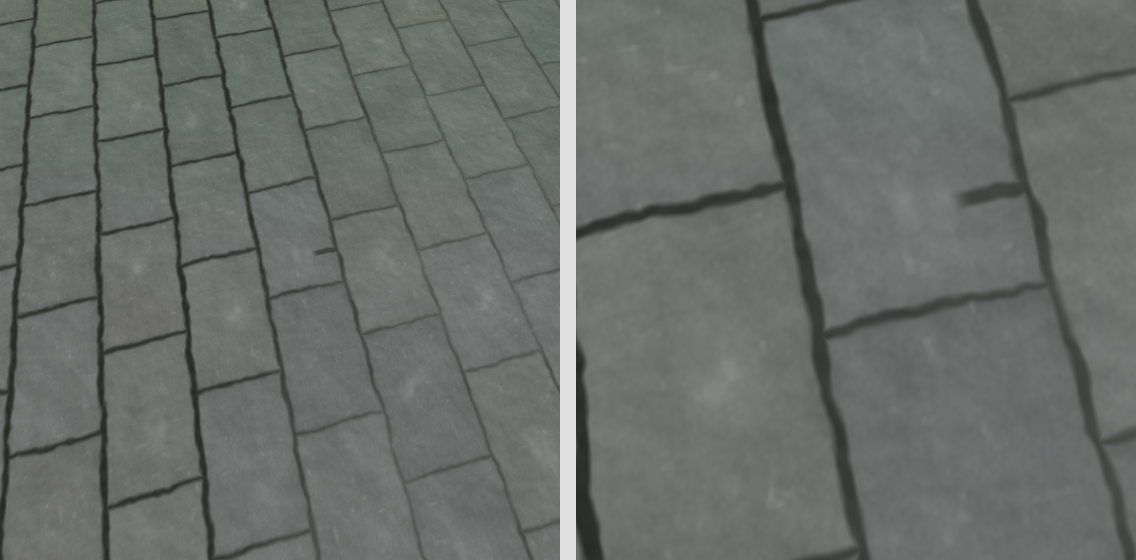
Left: the whole. Right: its middle third, enlarged.
A WebGL 1 fragment shader for this texture:

```glsl
precision highp float;
uniform vec2 u_resolution;

float hash(vec2 p) {
  vec3 q = fract(p.xyx * 0.1031);
  q += dot(q, q.yzx + 33.33);
  return fract((q.x + q.y) * q.z);
}

float noise(vec2 p) {
  vec2 i = floor(p), f = fract(p);
  f = f * f * (3.0 - 2.0 * f);
  return mix(mix(hash(i), hash(i + vec2(1, 0)), f.x),
             mix(hash(i + vec2(0, 1)), hash(i + vec2(1, 1)), f.x), f.y);
}

float fbm(vec2 p) {
  float sum = 0.0, amp = 0.5;
  for (int i = 0; i < 4; i++) {
    sum += amp * noise(p);
    p = mat2(1.6, 1.2, -1.2, 1.6) * p + 7.3;
    amp *= 0.5;
  }
  return sum;
}

void main() {
  vec2 p = gl_FragCoord.xy / u_resolution;

  // Perspective: columns widen towards the viewer
  float depth = 1.0 - p.y;
  float columnWidth = 0.1029 + 0.0872 * depth;
  vec2 ground;
  ground.x = (p.x - 0.1667 - 0.0221 * depth) / columnWidth;
  ground.y = 0.165 * ground.x - 1.198 / columnWidth;
  vec2 grain = ground * vec2(1.0, 1.4) + 40.0;

  // Uneven edges, then running bond
  vec2 wobble = vec2(noise(grain * 5.0), noise(grain * 5.0 + 31.0)) - 0.5;
  wobble += 0.5 * vec2(noise(grain * 17.0), noise(grain * 17.0 + 9.0)) - 0.25;
  vec2 bond = ground + wobble * vec2(0.035, 0.022);
  float column = floor(bond.x);
  bond.y -= 0.415 + 0.45 * column;
  vec2 stone = vec2(column, floor(bond.y));
  vec2 f = fract(bond);
  vec2 edge = min(f, 1.0 - f) * vec2(1.0, 1.4);

  // Joints: wide and dark on the left, thin and filled on the right
  float filled = smoothstep(0.4, 0.85, p.x + 0.12 * depth);
  float gap = noise(grain * 3.0 + 17.0);
  float pits = noise(grain * 9.0 + 5.0);
  vec2 halfWidth = vec2(0.022 + 0.022 * pits, 0.017 + 0.012 * pits);
  halfWidth *= mix(1.0, 0.55, filled);
  float soft = 0.013 + 1.0 / (u_resolution.x * columnWidth);
  vec2 lines = 1.0 - smoothstep(halfWidth - soft, halfWidth + soft, edge);
  lines *= vec2(1.0, 0.9) * mix(1.0, 0.3 + 0.55 * gap, filled);
  float joint = max(lines.x, lines.y);

  // Short crack in one stone
  vec2 crackSize = smoothstep(vec2(0.66, 0.035), vec2(0.76, 0.012),
                              vec2(f.x, abs(f.y - 0.72)));
  float inStone = 1.0 - step(0.5, distance(stone, vec2(2.0, -10.0)));
  joint = max(joint, 0.75 * inStone * crackSize.x * crackSize.y);

  // Stone tint, greener in the distance
  float tone = hash(stone + 60.0);
  float warmth = hash(stone + 91.0) - 0.5;
  vec3 color = mix(vec3(0.432, 0.443, 0.432), vec3(0.405, 0.443, 0.408),
                   smoothstep(0.45, 1.0, p.y));
  color += (tone - 0.5) * 0.028 + warmth * vec3(0.014, 0.0, -0.016);

  // Mottling, raked relief and fine grit
  vec2 rough = grain * 7.0 + stone * 3.7;
  float relief = fbm(rough) - fbm(rough + vec2(0.22, -0.28));
  color += (fbm(grain * 3.0 + stone * 5.1) - 0.47) * 0.075;
  color += relief * 0.085;
  color += (noise(grain * 48.0) - 0.5) * 0.022;

  // Pale scuffs on some stones
  vec2 spot = vec2(0.35, 0.4) + 0.3 * vec2(tone, hash(stone + 23.0));
  float scuff = exp(-70.0 * dot(f - spot, f - spot)) * step(0.6, hash(stone + 12.0));
  color += scuff * 0.09 * noise(grain * 11.0);
  float chip = smoothstep(0.84, 0.95, noise(grain * 14.0 + 70.0));
  color += chip * 0.05 * noise(grain * 30.0);

  // Worn rims and joint fill
  float rim = exp(-24.0 * min(edge.x, edge.y));
  color -= rim * mix(0.055, 0.03, filled);
  vec3 jointColor = mix(vec3(0.15, 0.16, 0.14), vec3(0.22, 0.235, 0.21), filled);
  jointColor += 0.04 * noise(grain * 22.0);
  gl_FragColor = vec4(mix(color, jointColor, joint), 1.0);
}
```
